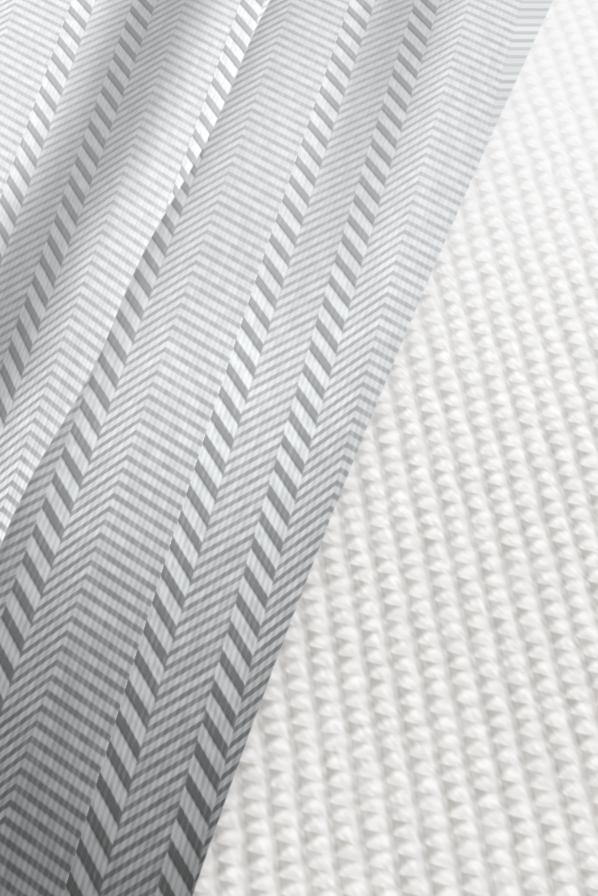
Give the GLSL for this texture, as a WebGL 1 fragment shader.

```glsl
precision highp float;
// Draped pale herringbone cloth beside a white waffle weave, seen at a slant.
// Curved coordinates follow the folds; a logarithmic row count gives perspective,
// and a zigzag offset of the rows makes bold dashed stripes and fine twill panels.
uniform vec2 u_resolution;

float hash(vec2 p) {
  return fract(sin(dot(p, vec2(127.1, 311.7))) * 43758.55);
}

float noise(vec2 p) {
  vec2 i = floor(p), f = fract(p);
  f = f * f * (3.0 - 2.0 * f);
  return mix(mix(hash(i), hash(i + vec2(1.0, 0.0)), f.x),
             mix(hash(i + vec2(0.0, 1.0)), hash(i + vec2(1.0, 1.0)), f.x), f.y);
}

float ramp(float a, float b, float x) {
  return clamp((x - a) / (b - a), 0.0, 1.0);
}

float box(float a, float b, float soft, float x) {
  return smoothstep(a - soft, a + soft, x) - smoothstep(b - soft, b + soft, x);
}

// Light rows: 1 on the raised yarn, 0 in the gap
float rows(float phase, float soft) {
  float t = abs(fract(phase) - 0.5) * 2.0;
  return smoothstep(0.42 - soft, 0.42 + soft, t);
}

// Herringbone across u: two bold stripes, a narrow panel and a wide panel per repeat
vec3 herringbone(float u, float y, float light) {
  float m = mod(u + 0.02, 0.283);
  float repeat = floor((u + 0.02) / 0.283);
  float pitch = 0.039 * (1.0 - 0.57 * y);
  float zigzag = 1.25 * (ramp(0.0, 0.04, m) + ramp(0.103, 0.143, m))
               - 1.25 * (ramp(0.04, 0.103, m) + ramp(0.143, 0.19, m))
               + 1.5 * ramp(0.19, 0.283, m);
  float phase = -log(1.0 - 0.57 * y) / 0.0222 + zigzag + 1.5 * repeat;
  float soft = 0.12 + 0.8 / (pitch * u_resolution.y);

  float stripe = box(0.0, 0.04, 0.002, m) + box(0.103, 0.143, 0.002, m);
  float chevron = box(0.143, 0.19, 0.006, m);
  float bold = rows(phase, soft);
  float twill = rows(phase * 2.0, soft * 1.6);
  float fine = mix(0.5, twill, mix(0.72, 0.85, chevron));
  float weave = mix(fine, bold, stripe);

  // Fine yarns running along the stripes, uneven from row to row
  float yarn = 0.5 + 0.5 * sin(6.2832 * u / 0.0075);
  float uneven = noise(vec2(u / 0.0075, phase * 4.0));
  weave += (yarn - 0.5) * mix(0.3, 0.12, y) + (uneven - 0.5) * 0.36;

  // A thin shadow under each raised dash
  float shadow = stripe * box(0.24, 0.38, 0.08, fract(phase));
  float depth = mix(0.62, 0.85, smoothstep(0.0, 0.9, y)) - 0.05 * stripe;
  vec3 gap = vec3(0.985, 0.99, 1.0) * depth;
  vec3 thread = vec3(0.985, 1.0, 1.005);
  return light * mix(gap, thread, clamp(weave, 0.0, 1.15)) * (1.0 - 0.1 * shadow);
}

// Leaning columns of small slanted ribs over wedge-shaped hollows
vec3 waffle(vec2 p) {
  vec2 q = p + 0.003 * (vec2(noise(p * 45.0), noise(p * 45.0 + 9.0)) - 0.5);
  float column = (q.x - 0.55 + 0.2 * q.y) / (0.034 * (1.0 - 0.4 * q.y));
  float row = -log(1.0 - 0.45 * q.y) / 0.0095 + 0.45 * column;
  vec2 cell = fract(vec2(column, row));
  vec2 id = floor(vec2(column, row));
  float focus = 1.0 - 0.75 * smoothstep(0.4, 1.0, p.y);

  // Each hollow opens against the column groove and the rib above catches light
  float wedge = smoothstep(0.16, -0.16, cell.x - 0.7 * cell.y)
              * smoothstep(0.0, 0.15, cell.x) * smoothstep(1.0, 0.78, cell.y);
  float hollow = wedge * (0.65 + 0.5 * hash(id));
  float groove = smoothstep(0.2, 0.0, min(cell.x, 1.0 - cell.x))
               * (0.6 + 0.2 * sin(6.2832 * row));
  float rib = box(0.35, 0.85, 0.15, cell.x) * box(0.25, 0.75, 0.2, cell.y);
  float threads = noise(vec2(column * 6.0 + row, row * 3.0)) - 0.5;

  vec3 cloth = mix(vec3(0.905, 0.9, 0.895), vec3(0.965), smoothstep(0.2, 0.95, p.y));
  cloth -= vec3(0.13, 0.14, 0.15) * (hollow + groove) * focus;
  return cloth + (0.05 * rib + 0.08 * threads) * focus;
}

void main() {
  vec2 p = gl_FragCoord.xy / u_resolution.y;
  float x = p.x, y = p.y, pixel = 1.0 / u_resolution.y;

  // Lines of the drape: outer hem, crest of the left fold, stripe centers
  float hem = 0.215 + 0.34 * y + 0.063 * y * y - x;
  float crest = 0.5 * (y - 0.388) + 0.004 * sin(y * 24.0) - x;
  float middleU = (x - 0.09 - 0.29 * y - 0.025 * y * y) / (1.0 - 0.3 * y);
  float leftU = 0.103 + 1.5 * (x - 0.026 - 0.36 * (y - 0.622));

  // Middle fold: dark at the foot, shaded below the crest and along the hem
  float light = mix(0.6, 0.95, smoothstep(-0.1, 0.68, y));
  light -= 0.16 * exp(-max(-crest, 0.0) / 0.03);
  light -= 0.09 * (1.0 - y) * exp(-max(hem, 0.0) / 0.03);
  light -= 0.07 * smoothstep(0.2, 0.0, x) * smoothstep(0.5, 0.2, y);
  light -= 0.13 * smoothstep(0.5, 1.0, y) * box(0.02, 0.14, 0.04, middleU);
  light += 0.05 * (noise(p * 7.0) - 0.5);
  vec3 middleFold = herringbone(min(middleU, 0.255), y, light);

  // Left fold: bright crest falling into a gray valley
  float leftLight = 0.97 - 0.24 * box(0.07, 0.17, 0.035, crest)
                  - 0.05 * smoothstep(0.8, 0.55, y);
  vec3 leftFold = herringbone(leftU, y, leftLight);
  leftFold += 0.05 * exp(-max(crest, 0.0) / 0.012);

  // Waffle ground with a faint shadow cast by the hem
  vec3 color = waffle(p) * (1.0 - 0.1 * (1.0 - y) * exp(min(hem, 0.0) / 0.02));
  color = mix(color, middleFold, smoothstep(-pixel, pixel * 2.0, hem));
  color = mix(color, leftFold, smoothstep(-pixel, pixel * 2.0, crest));
  gl_FragColor = vec4(clamp(color, 0.0, 1.0), 1.0);
}
```
